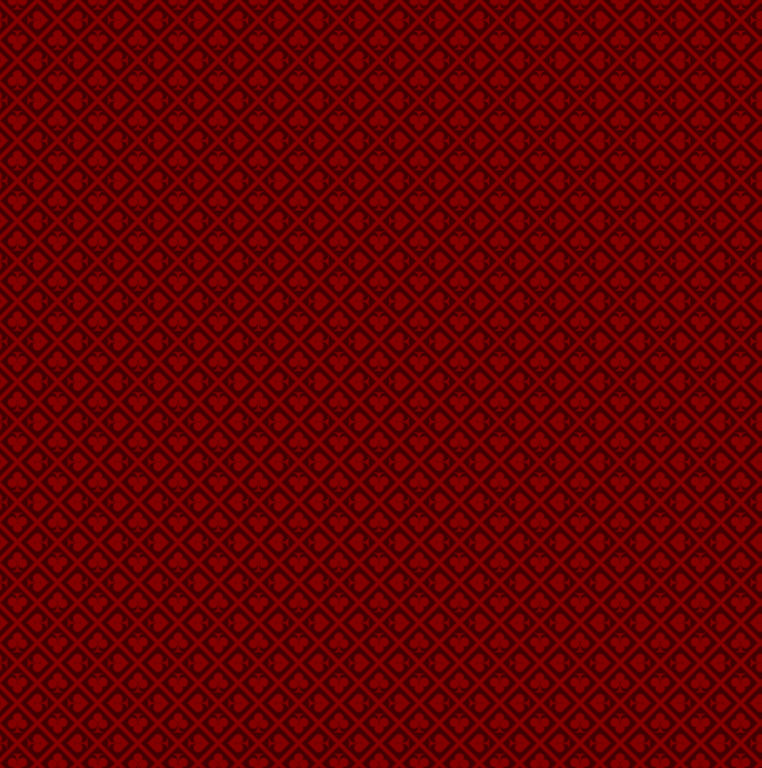
This pattern is drawn by a WebGL 1 fragment shader. Its source:

```glsl
precision highp float;
// Dark red card-table weave: a diagonal lattice whose diamond cells hold clubs and spades.
// Space is folded into rosettes of four cells, with all four suits pointing at the centre;
// clubs sit above and below it, spades to its left and right.

uniform vec2 u_resolution;

#define CELLS_ACROSS 18.97                // diamond diagonals per canvas width
#define ROSETTE_ORIGIN vec2(0.4974, 0.5597) // one rosette centre, in canvas widths
#define LINE_HALF 0.052                   // lattice half width, in cell diagonals
#define EDGE_SOFT 0.032                   // half width of the edge blend
#define LOBE_RADIUS 0.115
#define GROUND vec3(0.262, 0.0, 0.008)
#define INK vec3(0.52, 0.0, 0.003)

float circle(vec2 p, vec2 centre, float radius) {
  return length(p - centre) - radius;
}

// Narrow stem that flares into a foot at its lower end
float stem(vec2 p, float foot) {
  float t = clamp((foot + 0.14 - p.y) / 0.14, 0.0, 1.0);
  float halfWidth = 0.024 + 0.1 * t * t * t;
  float side = (abs(p.x) - halfWidth) * 0.8;
  return max(side, max(foot - p.y, p.y - 0.08));
}

// Both suits point along +y and are mirrored in x
float club(vec2 p) {
  p.x = abs(p.x);
  float lobes = min(circle(p, vec2(0.0, 0.135), LOBE_RADIUS),
                    circle(p, vec2(0.125, -0.02), LOBE_RADIUS));
  return min(lobes, stem(p, -0.235));
}

float spade(vec2 p) {
  p.x = abs(p.x);
  float lobe = circle(p, vec2(0.11, 0.0), LOBE_RADIUS);
  float tip = max((p.x + p.y - 0.27) * 0.7071, 0.07 - p.y);
  return min(min(lobe, tip), stem(p, -0.245));
}

// Distance to the nearest lattice line, from the diagonal coordinates
float lattice(vec2 diagonal) {
  vec2 offset = abs(fract(diagonal + 0.5) - 0.5);
  return min(offset.x, offset.y) * 0.7071 - LINE_HALF;
}

void main() {
  vec2 q = (gl_FragCoord.xy / u_resolution.x - ROSETTE_ORIGIN) * CELLS_ACROSS;

  // Fold into one rosette along the diagonals
  vec2 diagonal = vec2(q.x + q.y, q.x - q.y);
  vec2 folded = mod(diagonal + 1.0, 2.0) - 1.0;
  vec2 local = 0.5 * vec2(folded.x + folded.y, folded.x - folded.y);

  // Pick the suit of this cell, turned towards the rosette centre
  vec2 a = abs(local);
  float suit = a.y > a.x ? club(vec2(local.x, 0.5 - a.y))
                         : spade(vec2(local.y, 0.5 - a.x));

  // Blend ink over the ground, never sharper than a pixel
  float dist = min(suit, lattice(diagonal));
  float soft = max(EDGE_SOFT, 0.7 * CELLS_ACROSS / u_resolution.x);
  float ink = 1.0 - smoothstep(-soft, soft, dist);
  gl_FragColor = vec4(mix(GROUND, INK, ink), 1.0);
}
```
